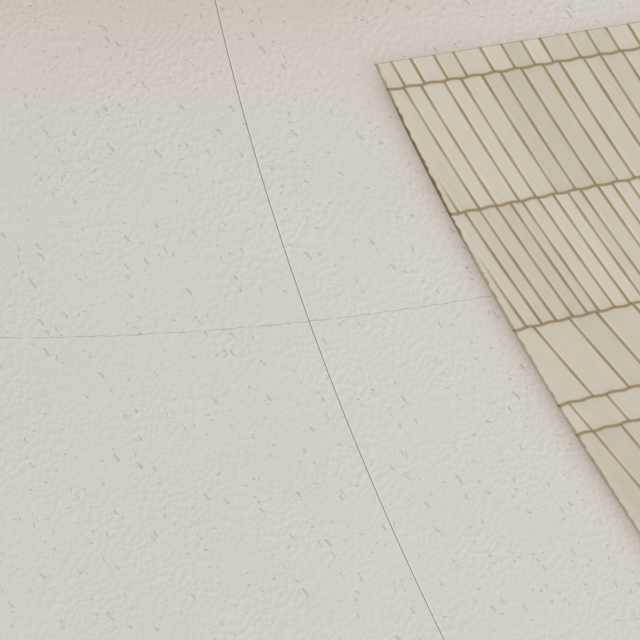
This texture is drawn by a Shadertoy shader. Its source:

```glsl
#define PLASTER vec3(0.825, 0.806, 0.782)
#define SLAT vec3(0.785, 0.757, 0.690)
#define GAP vec3(0.570, 0.500, 0.370)
#define EDGE_DARK vec3(0.400, 0.330, 0.230)
#define GRAIN_SCALE 105.0
#define GRAIN_RELIEF 0.055
#define MAT_TOP 0.100
#define GAP_WIDTH 0.0016
#define BIND_WIDTH 0.0021
#define ROWS 6

// Row starts, slat pitch and slant, measured down the mat's left edge
const float rowStart[ROWS] = float[](0.100, 0.141, 0.336, 0.517, 0.634, 0.680);
const float rowPitch[ROWS] = float[](0.034, 0.031, 0.023, 0.057, 0.050, 0.045);
const float rowSlant[ROWS] = float[](0.10, 0.11, 0.12, 0.22, 0.20, 0.16);

float hash(vec2 p) {
    vec3 q = fract(vec3(p.xyx) * 0.1031);
    q += dot(q, q.yzx + 33.33);
    return fract((q.x + q.y) * q.z);
}

// Cellular noise: x is the nearest distance, y the id of that cell
vec2 cellular(vec2 p) {
    vec2 base = floor(p);
    vec2 nearest = vec2(8.0, 0.0);
    for (int j = -1; j <= 1; j++)
    for (int i = -1; i <= 1; i++) {
        vec2 cell = base + vec2(i, j);
        vec2 point = cell + vec2(hash(cell), hash(cell + 71.3));
        float d = length(point - p);
        if (d < nearest.x) nearest = vec2(d, hash(cell + 19.7));
    }
    return nearest;
}

float waves(vec2 p) {
    return sin(p.x + 1.7 * sin(p.y * 0.8)) * sin(p.y * 1.2 + 1.3 * sin(p.x * 0.7));
}

float line(float d, float halfWidth, float aa) {
    return 1.0 - smoothstep(halfWidth - aa, halfWidth + aa, abs(d));
}

float matEdge(float s) {
    float d = s - MAT_TOP;
    return 0.585 + 0.46 * d + 0.14 * d * d;
}

// x runs across the mat from its left edge, y down that edge
vec2 matCoords(vec2 p) {
    float s = p.y;
    for (int i = 0; i < 5; i++)
        s = p.y + (0.16 + 0.16 * (s - MAT_TOP)) * (p.x - matEdge(s));
    return vec2(p.x - matEdge(s), s);
}

vec3 plaster(vec2 p, float aa) {
    // Broad light, warmer toward the top
    vec3 col = PLASTER;
    col -= vec3(0.025, 0.034, 0.048) * exp(-p.y * 9.0) * (1.0 - 0.8 * smoothstep(0.5, 0.95, p.x));
    col -= 0.014 * (1.0 - smoothstep(0.0, 0.7, p.x)) * (1.0 - 0.5 * p.y);
    col += 0.003 * waves(p * 14.0);

    // Embossed grain and scattered pits
    vec2 g = p * GRAIN_SCALE + 0.4 * vec2(waves(p * 60.0), waves(p.yx * 70.0));
    float relief = cellular(g).x - cellular(g + vec2(0.22, 0.25)).x;
    col += GRAIN_RELIEF * relief * (0.7 + 0.3 * waves(p * 23.0));
    vec2 pit = cellular(p * vec2(70.0, 62.0) + 0.35 * waves(p * 150.0));
    col -= 0.07 * step(0.80, pit.y) * (1.0 - smoothstep(0.06, 0.24, pit.x));

    // Long seam with a lit lip
    float seam = (p.x - (0.336 + 0.2275 * p.y + 0.1305 * p.y * p.y)) * 0.94;
    col += 0.018 * line(seam - 0.0025, 0.0012, aa);
    col = mix(col, vec3(0.48, 0.46, 0.43), 0.72 * line(seam, 0.0007, aa));

    // Faint, broken cross seam
    float crossSeam = p.y - 0.528 + 0.112 * p.x * p.x + 0.0006 * sin(p.x * 170.0);
    float broken = 0.65 + 0.35 * waves(vec2(p.x * 90.0, 1.0));
    col -= vec3(0.12, 0.125, 0.13) * broken * line(crossSeam, 0.0007, aa);
    return col;
}

vec3 bambooMat(vec2 m, float aa) {
    int row = 0;
    float binding = 1.0;
    for (int i = 1; i < ROWS; i++) {
        if (m.y > rowStart[i]) row = i;
        float wobble = 0.0008 * sin(m.x * 190.0 + float(i));
        binding = min(binding, abs(m.y - rowStart[i] + wobble));
    }

    // Irregular slats
    float pitch = rowPitch[row];
    float r = float(row);
    float q = (m.x - 0.024 - rowSlant[row] * (m.y - rowStart[row])) / pitch;
    float k = floor(q + 0.5);
    float offset = q - k - 0.28 * (hash(vec2(k + 40.0, r + 3.0)) - 0.5);
    float id = k + step(0.0, offset);
    float tone = hash(vec2(id + 57.0, r + 11.0)) - 0.5;
    vec3 col = SLAT + vec3(0.045, 0.047, 0.055) * tone;
    col += 0.008 * waves(vec2(q * 9.0, m.y * 65.0));
    col += 0.022 * line(offset * pitch - 0.004, 0.0015, 0.002);

    // Gaps of varied depth, then woven bindings
    float worn = 0.65 + 0.35 * waves(vec2(k * 2.3, m.y * 34.0 + k));
    float gap = line(offset * pitch * 0.86, GAP_WIDTH * (0.75 + 0.5 * worn), aa + 0.0006);
    col = mix(col, GAP, gap * (0.55 + 0.4 * worn) * smoothstep(0.009, 0.014, m.x));
    col -= 0.045 * exp(-binding * 240.0);
    col = mix(col, GAP, 0.82 * line(binding, BIND_WIDTH, aa + 0.0005));

    // Rounded hem with a rough dark underside
    float hem = line(m.x - 0.009, 0.006, 0.004);
    col = mix(col, SLAT + 0.018, 0.4 * hem * (1.0 - line(binding, 0.004, 0.001)));
    float rough = 0.003 + 0.0012 * waves(vec2(m.y * 210.0, m.y * 90.0));
    float under = 1.0 - smoothstep(rough - 0.001, rough + 0.003, m.x);
    float upper = smoothstep(0.13, 0.19, m.y) * (1.0 - smoothstep(0.32, 0.42, m.y));
    col = mix(col, EDGE_DARK, under * (0.42 + 0.42 * upper));
    return mix(col, GAP, 0.35 * line(m.y - MAT_TOP, 0.0015, aa));
}

void mainImage(out vec4 fragColor, in vec2 fragCoord) {
    vec2 p = fragCoord / iResolution.xy;
    p.y = 1.0 - p.y;
    float aa = 0.75 / iResolution.y;
    vec2 m = matCoords(p);

    // Signed distance to the mat and its soft contact shadow
    float inside = min(m.x * 0.88, m.y - MAT_TOP);
    float outside = length(max(vec2(-m.x * 0.88, MAT_TOP - m.y), 0.0));
    vec3 col = plaster(p, aa);
    float side = smoothstep(MAT_TOP - 0.01, MAT_TOP + 0.05, m.y);
    col -= vec3(0.13, 0.145, 0.17) * exp(-outside * 85.0) * mix(0.3, 1.0, side);
    col = mix(col, bambooMat(m, aa), smoothstep(-aa, aa, inside));
    fragColor = vec4(clamp(col, 0.0, 1.0), 1.0);
}
```
